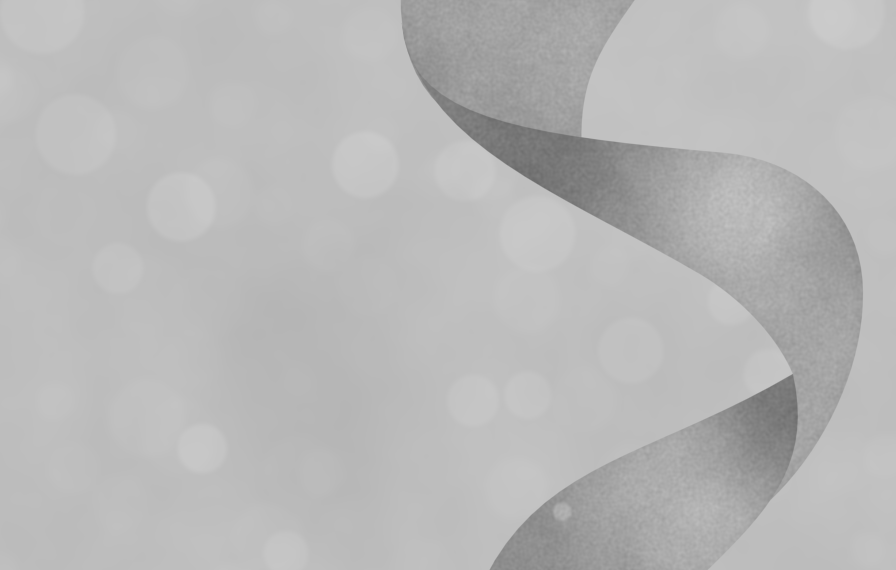
Reproduce this background procedurally as a Shadertoy shader.

```glsl
const float BACKDROP_GREY = 0.742;
const int CURVE_STEPS = 18;

vec2 hash2(vec2 cell) {
    vec3 h = fract(cell.xyx * vec3(0.1031, 0.1030, 0.0973));
    h += dot(h, h.yzx + 33.33);
    return fract((h.xx + h.yz) * h.zy);
}

float cornerSlope(vec2 cell, vec2 offset) {
    return dot(hash2(cell) * 2.0 - 1.0, offset);
}

float gradientNoise(vec2 p) {
    vec2 i = floor(p), f = fract(p);
    vec2 u = f * f * f * (f * (f * 6.0 - 15.0) + 10.0);
    vec2 x = vec2(1.0, 0.0), y = x.yx;
    return mix(mix(cornerSlope(i, f), cornerSlope(i + x, f - x), u.x),
               mix(cornerSlope(i + y, f - y), cornerSlope(i + 1.0, f - 1.0), u.x), u.y);
}

float layeredNoise(vec2 p) {
    float sum = 0.0, gain = 1.0;
    for (int i = 0; i < 4; i++) {
        sum += gain * gradientNoise(p);
        p = p * 2.03 + 7.1;
        gain *= 0.5;
    }
    return sum;
}

float glow(vec2 p, vec2 centre, float radius) {
    vec2 d = (p - centre) / radius;
    return exp(-dot(d, d));
}

float softDisc(vec2 p, vec2 centre, float radius, float blur) {
    return 1.0 - smoothstep(radius - blur, radius + blur, length(p - centre));
}

// Contour state: x = squared distance, y = sign (negative inside)
void addEdge(vec2 p, vec2 a, vec2 b, inout vec2 contour) {
    vec2 e = b - a, w = p - a;
    vec2 n = w - e * clamp(dot(w, e) / dot(e, e), 0.0, 1.0);
    contour.x = min(contour.x, dot(n, n));
    bvec3 c = bvec3(p.y >= a.y, p.y < b.y, e.x * w.y > e.y * w.x);
    if (all(c) || all(not(c))) contour.y = -contour.y;
}

void addCurve(vec2 p, vec2 a, vec2 b, vec2 c, vec2 d, inout vec2 contour) {
    vec2 last = a;
    for (int i = 1; i <= CURVE_STEPS; i++) {
        float t = float(i) / float(CURVE_STEPS), s = 1.0 - t;
        vec2 next = s * s * s * a + 3.0 * s * s * t * b + 3.0 * s * t * t * c + t * t * t * d;
        addEdge(p, last, next, contour);
        last = next;
    }
}

float signedDistance(vec2 contour) {
    return contour.y * sqrt(contour.x);
}

// Ribbon pieces, from back to front
float upperFold(vec2 p) {
    vec2 left = vec2(0.703, 1.016), tip = vec2(1.020, 0.750), right = vec2(1.125, 1.016);
    vec2 contour = vec2(1e3, 1.0);
    addCurve(p, left, vec2(0.697, 0.805), vec2(0.840, 0.734), tip, contour);
    addCurve(p, tip, vec2(1.018, 0.867), vec2(1.055, 0.918), right, contour);
    addEdge(p, right, left, contour);
    return signedDistance(contour);
}

float middleSweep(vec2 p) {
    vec2 start = vec2(0.705, 0.959), crest = vec2(1.270, 0.732), bend = vec2(1.514, 0.488);
    vec2 tail = vec2(1.352, 0.123), fold = vec2(1.391, 0.344), belly = vec2(1.230, 0.518);
    vec2 contour = vec2(1e3, 1.0);
    addCurve(p, start, vec2(0.717, 0.795), vec2(0.902, 0.764), crest, contour);
    addCurve(p, crest, vec2(1.414, 0.719), vec2(1.514, 0.621), bend, contour);
    addCurve(p, bend, vec2(1.516, 0.355), vec2(1.445, 0.211), tail, contour);
    addCurve(p, tail, vec2(1.363, 0.191), vec2(1.383, 0.283), fold, contour);
    addCurve(p, fold, vec2(1.363, 0.410), vec2(1.301, 0.475), belly, contour);
    addCurve(p, belly, vec2(0.984, 0.662), vec2(0.738, 0.744), start, contour);
    return signedDistance(contour);
}

float lowerFold(vec2 p) {
    vec2 tip = vec2(1.391, 0.344), left = vec2(0.850, -0.016), right = vec2(1.225, -0.016);
    vec2 contour = vec2(1e3, 1.0);
    addCurve(p, tip, vec2(1.148, 0.201), vec2(0.953, 0.191), left, contour);
    addEdge(p, left, right, contour);
    addCurve(p, right, vec2(1.342, 0.098), vec2(1.428, 0.180), tip, contour);
    return signedDistance(contour);
}

// Faint discs scattered over a jittered grid
float scatteredBokeh(vec2 p, float cellSize) {
    vec2 home = floor(p / cellSize);
    float light = 0.0;
    for (int k = 0; k < 9; k++) {
        vec2 cell = home + vec2(k % 3, k / 3) - 1.0;
        vec2 look = hash2(cell + 41.0);
        vec2 centre = (cell + hash2(cell)) * cellSize;
        light += look.y * softDisc(p, centre, cellSize * mix(0.2, 0.5, look.x), cellSize * 0.08);
    }
    return light;
}

// Brighter discs: centre and radius
float brightBokeh(vec2 p) {
    vec3 discs[15] = vec3[15](
        vec3(0.641, 0.711, 0.058), vec3(0.318, 0.637, 0.06), vec3(0.355, 0.213, 0.043),
        vec3(0.133, 0.764, 0.07), vec3(0.816, 0.70, 0.053), vec3(0.943, 0.59, 0.066),
        vec3(0.83, 0.297, 0.045), vec3(0.926, 0.307, 0.041), vec3(0.207, 0.529, 0.044),
        vec3(0.502, 0.029, 0.039), vec3(1.486, 0.98, 0.066), vec3(1.348, 0.344, 0.043),
        vec3(1.283, 0.471, 0.041), vec3(1.107, 0.385, 0.057), vec3(0.074, 0.98, 0.074));
    float light = 0.0;
    for (int i = 0; i < 15; i++)
        light = max(light, softDisc(p, discs[i].xy, discs[i].z, 0.007) * (i < 3 ? 1.0 : 0.7));
    return light;
}

float backdrop(vec2 p) {
    float grey = BACKDROP_GREY + 0.025 * layeredNoise(p * 4.0);
    grey += 0.018 * glow(p, vec2(1.3, 0.85), 0.5) - 0.03 * glow(p, vec2(0.48, 0.43), 0.2);
    grey -= 0.02 * glow(p, vec2(0.56, 0.19), 0.12);
    return grey + 0.012 * scatteredBokeh(p, 0.14) + 0.032 * brightBokeh(p);
}

void paint(inout float grey, float shade, float dist, float pixel) {
    shade -= 0.025 * exp(min(dist, 0.0) * 60.0);
    grey = mix(grey, shade, smoothstep(pixel, -pixel, dist));
}

void mainImage(out vec4 fragColor, in vec2 fragCoord) {
    vec2 p = fragCoord / iResolution.y;
    float pixel = 0.8 / iResolution.y;
    float grey = backdrop(p);

    // Speckled surface shared by all ribbon pieces
    float grain = 0.05 * gradientNoise(p * 150.0) + 0.03 * gradientNoise(p * 70.0)
                + 0.03 * layeredNoise(p * 14.0);

    float upper = 0.64 + grain - 0.06 * glow(p, vec2(0.72, 0.85), 0.1)
                + 0.03 * glow(p, vec2(1.03, 0.87), 0.1) - 0.04 * glow(p, vec2(0.93, 0.78), 0.1);
    paint(grey, upper, upperFold(p), pixel);

    float middle = 0.65 + grain - 0.15 * glow(p, vec2(0.90, 0.735), 0.2)
                 - 0.06 * glow(p, vec2(1.02, 0.68), 0.15) - 0.07 * glow(p, vec2(0.73, 0.86), 0.12)
                 + 0.09 * glow(p, vec2(1.30, 0.64), 0.12) - 0.07 * glow(p, vec2(1.49, 0.59), 0.1);
    paint(grey, middle, middleSweep(p), pixel);

    float lower = 0.62 + grain - 0.15 * glow(p, vec2(1.38, 0.28), 0.12)
                + 0.06 * glow(p, vec2(1.17, 0.17), 0.14) - 0.06 * glow(p, vec2(0.93, 0.03), 0.13)
                + 0.06 * glow(p, vec2(1.27, 0.04), 0.1)
                + 0.09 * softDisc(p, vec2(0.986, 0.102), 0.016, 0.004);
    paint(grey, lower, lowerFold(p), pixel);

    fragColor = vec4(vec3(grey), 1.0);
}
```
